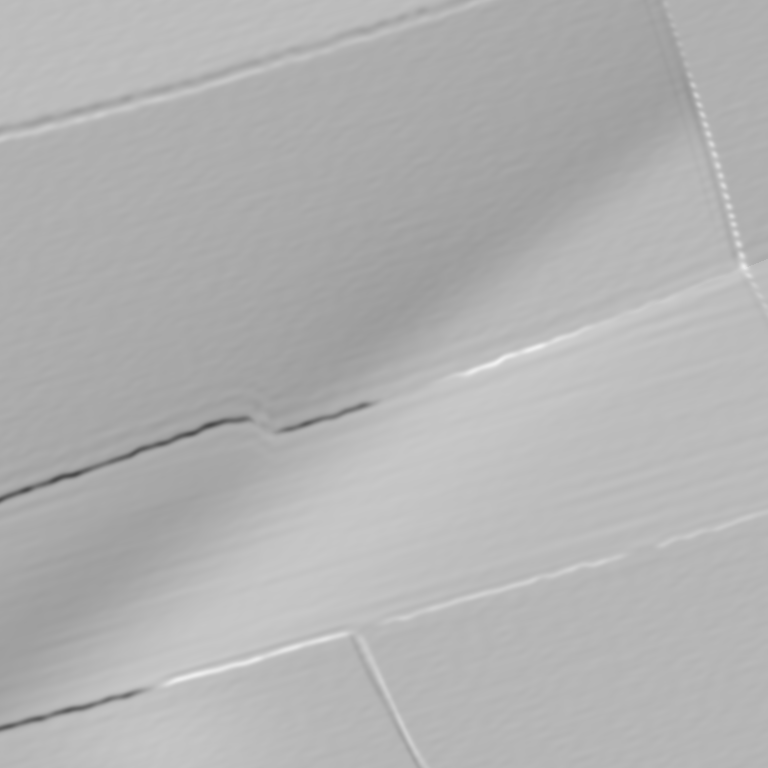
This texture map is drawn by a three.js fragment shader. Its source:

```glsl
// Grey shaded relief of gently sloping fields, split by banks and ditches.
// Broad slopes are blended per field; boundaries are distance curves with
// lit and shaded sides, and embossed noise adds furrows and fine soil grain.
varying vec2 vUv;

const float FURROW_ANGLE = 0.28;
const float FURROW_GAIN = 0.022;
const float GRAIN_GAIN = 0.034;
const float BANK_WIDTH = 0.0042;
const float TOP_FIELD = 0.737;
const float EAST_FIELD = 0.69;
const float SOUTH_FIELD = 0.712;

float hash(vec2 p) {
  p = fract(p * vec2(0.1031, 0.1197));
  p += dot(p, p.yx + 33.33);
  return fract((p.x + p.y) * p.x * 7.13);
}

float noise(vec2 p) {
  vec2 cell = floor(p), f = fract(p);
  f = f * f * (3.0 - 2.0 * f);
  float low = mix(hash(cell), hash(cell + vec2(1, 0)), f.x);
  float high = mix(hash(cell + vec2(0, 1)), hash(cell + vec2(1, 1)), f.x);
  return mix(low, high, f.y);
}

float bell(float x, float width) {
  return exp(-x * x / (width * width));
}

// Soft window that is one between a and b
float span(float x, float a, float b, float soft) {
  return smoothstep(a - soft, a + soft, x) * (1.0 - smoothstep(b - soft, b + soft, x));
}

// Heights of the three long boundaries
float topBank(float x) { return 0.818 + 0.24 * x + 0.075 * x * x; }
float lowBank(float x) { return 0.050 + 0.275 * x + 0.007 * x * x; }
float midBank(float x) {
  float d = x - 0.362;
  float west = 0.349 + 0.349 * x - 0.012 * smoothstep(0.29, 0.34, x);
  float east = 0.436 + 0.305 * d + 0.08 * d * d;
  return mix(west, east, smoothstep(0.322, 0.362, x));
}

// Broad slope of the field north of the middle bank
float northSlope(vec2 p) {
  float u = dot(p - vec2(0.69, 0.681), vec2(0.62, -0.78));
  float shade = 0.70 - 0.085 * exp(min(u, 0.0) * 4.0);
  shade -= 0.018 * bell(length(p - vec2(0.54, 0.57)), 0.13);
  return mix(shade, 0.722, smoothstep(-0.05, 0.055, u));
}

// Broad slope between the middle and low banks
float valleySlope(vec2 p, float below) {
  float v = dot(p - vec2(0.30, 0.30), vec2(0.68, -0.73));
  float hollow = 0.678 - 0.052 * bell(v + 0.09, 0.085) * smoothstep(-0.03, 0.13, below);
  float crest = 0.731 + 0.042 * bell(v - 0.09, 0.11);
  return mix(hollow, crest, smoothstep(-0.085, 0.07, v));
}

// Faint parallel strands beside a bank
float strands(float d, float spacing, float reach) {
  return sin(d * 6.2832 / spacing) * bell(d, reach);
}

void main() {
  vec2 p = vUv;
  float dTop = (p.y - topBank(p.x)) * 0.96;
  float dMid = (p.y - midBank(p.x)) * 0.95;
  float dLow = (p.y - lowBank(p.x)) * 0.96;
  float t = p.y - 0.651;
  float dEast = (p.x - 0.97 + 0.25 * t + 0.14 * t * t - 0.3 * max(-t, 0.0)) * 0.96;
  float dSpur = (p.x - 0.557 + 0.61 * p.y - 0.55 * p.y * p.y) * 0.87;

  // Field tones
  float south = SOUTH_FIELD + 0.055 * bell(length((p - vec2(0.21, 0.03)) * vec2(1.0, 1.5)), 0.14);
  float tone = mix(south, valleySlope(p, -dMid), smoothstep(-0.012, 0.012, dLow));
  tone = mix(tone, northSlope(p), smoothstep(-0.008, 0.012, dMid));
  tone = mix(tone, TOP_FIELD, smoothstep(-0.006, 0.016, dTop));
  tone = mix(tone, EAST_FIELD, smoothstep(-0.006, 0.006, dEast) * step(0.0, dMid));

  // Furrows and soil grain
  float c = cos(FURROW_ANGLE), s = sin(FURROW_ANGLE);
  vec2 q = vec2(c * p.x + s * p.y, c * p.y - s * p.x);
  float furrow = noise(q * vec2(7.0, 105.0)) - noise(q * vec2(7.0, 105.0) + vec2(0.0, 0.6));
  float grain = noise(q * vec2(65.0, 135.0)) - noise(q * vec2(65.0, 135.0) + vec2(-0.3, 0.5));
  float valley = step(dMid, 0.0) * step(0.0, dLow);
  tone += FURROW_GAIN * furrow * (0.4 + 0.6 * valley) + GRAIN_GAIN * grain * (0.55 - 0.25 * valley);

  // Long banks: ragged lit faces and dark ditches
  float ragged = 0.65 + 0.6 * noise(q * vec2(75.0, 30.0));
  float wobble = (noise(q * vec2(55.0, 8.0)) - 0.5) * 0.004;
  float topEnd = 1.0 - 0.3 * smoothstep(0.1, 0.6, p.x);
  tone += 0.085 * ragged * topEnd * bell(dTop + wobble, 0.005);
  tone -= 0.085 * ragged * bell(dTop - 0.012 + wobble, 0.006);

  float ditch = span(p.x, -0.1, 0.325, 0.012) + 0.9 * span(p.x, 0.367, 0.485, 0.018);
  float lit = span(p.x, 0.59, 0.75, 0.05) + 0.3 * span(p.x, 0.75, 0.965, 0.03);
  tone += (0.17 * lit - 0.30 * ditch) * ragged * bell(dMid + wobble, BANK_WIDTH);
  tone += 0.017 * strands(dMid - 0.008, 0.022, 0.038);
  float kink = bell(length(p - vec2(0.343, 0.451)), 0.018);
  tone += kink * 0.11 * (noise(p * 90.0) - 0.4);

  float lowDitch = span(p.x, -0.1, 0.185, 0.025);
  float lowLit = span(p.x, 0.215, 0.455, 0.02) + 0.55 * span(p.x, 0.50, 0.815, 0.02) + 0.45 * span(p.x, 0.855, 1.1, 0.01);
  tone += (0.17 * lowLit - 0.32 * lowDitch) * ragged * bell(dLow + wobble, BANK_WIDTH);
  tone -= 0.05 * lowLit * bell(dLow - 0.009, 0.004);
  tone += 0.012 * strands(dLow - 0.006, 0.024, 0.035);

  // Beaded east hedge, its faint track, and the southern spur
  float beads = 0.6 + 0.4 * sin(p.y * 480.0 + 3.0 * noise(p * 40.0));
  float hedge = mix(0.35, 1.0, span(p.y, 0.645, 0.90, 0.02));
  tone += 0.15 * hedge * beads * bell(dEast + wobble * 0.7, 0.0042);
  tone -= 0.045 * hedge * bell(dEast + 0.009, 0.005);
  tone -= 0.015 * bell(dEast + 0.025, 0.004) * smoothstep(0.65, 0.75, p.y);
  tone += 0.10 * bell(length(p - vec2(0.966, 0.651)), 0.009);
  float spur = 1.0 - smoothstep(0.165, 0.18, p.y);
  tone += spur * ragged * (0.08 * bell(dSpur + wobble, 0.004) - 0.06 * bell(dSpur + 0.008 + wobble, 0.004));

  gl_FragColor = vec4(vec3(clamp(tone, 0.0, 1.0)), 1.0);
}
```
